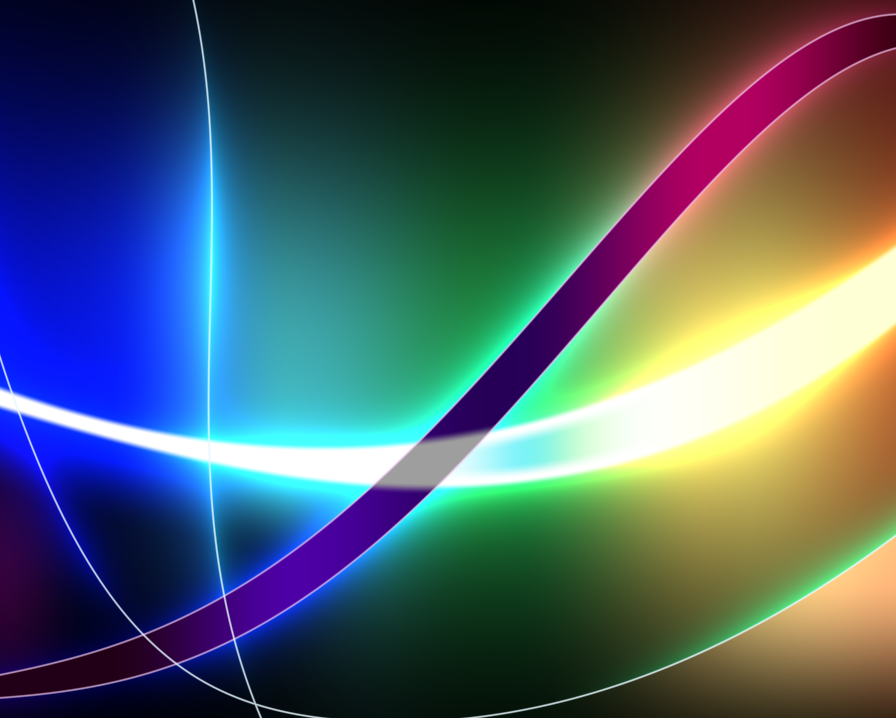
Write a Shadertoy shader that draws this background.

```glsl
// Glowing ribbons and thin curves over a dark blue-to-amber spectrum.

// Signed distance to the curve f = 0, in canvas heights.
float curveDistance(float f) {
    return f / max(length(vec2(dFdx(f), dFdy(f))), 1e-6) / iResolution.y;
}

// Five colours blended from left to right.
vec3 ramp(float x, vec3 a, vec3 b, vec3 c, vec3 d, vec3 e) {
    vec3 col = mix(a, b, smoothstep(0.12, 0.33, x));
    col = mix(col, c, smoothstep(0.33, 0.55, x));
    col = mix(col, d, smoothstep(0.57, 0.80, x));
    return mix(col, e, smoothstep(0.82, 1.05, x));
}

float bell(float x, float center, float width) {
    float k = (x - center) / width;
    return exp(-k * k);
}

float hairline(float d) {
    return 1.0 - smoothstep(0.0, 0.0012 + 1.0 / iResolution.y, abs(d));
}

float fill(float d) {
    return clamp(0.5 - d * iResolution.y, 0.0, 1.0);
}

void mainImage(out vec4 fragColor, in vec2 fragCoord) {
    vec2 uv = fragCoord / iResolution.xy;
    float x = uv.x, y = uv.y;

    // Edges of the light ribbon and of the dark ribbon
    float lightTop = curveDistance(y - (0.457 + x * (-0.45 + x * (0.59 + x * 0.057))));
    float lightLow = curveDistance(y - (0.435 + x * (-0.381 + x * (0.135 + x * 0.363))));
    float darkTop = curveDistance(y - (0.06 + x * (0.25 + x * (0.31 + x * (2.26 - 1.9 * x)))));
    float darkLow = curveDistance(y - (0.028 + x * (0.09 + x * (0.39 + x * (2.25 - 1.825 * x)))));
    float light = max(lightTop, -lightLow);
    float dark = max(darkTop, -darkLow);

    // Upright curve and the wide bowl
    float h = y - 0.5;
    float upright = curveDistance(x - (0.2333 + h * (0.0144 + h * (0.081 - 0.36 * h))));
    float left = max(0.44 - x, 0.0);
    float bowl = curveDistance(y + 0.006 - 0.83 * (x - 0.44) * (x - 0.44)
                               - 9.28 * left * left * left * left);

    // Spectrum, fading toward the top and bottom
    vec3 col = ramp(x, vec3(0.02, 0.06, 0.85), vec3(0.25, 0.66, 0.68),
                    vec3(0.13, 0.54, 0.25), vec3(0.88, 0.80, 0.40), vec3(0.66, 0.34, 0.17));
    col *= bell(y, 0.47, 0.32 + 0.3 * (x - 0.5) * (x - 0.5));
    float leftSide = 1.0 - smoothstep(0.25, 0.45, x);
    col *= mix(1.0, mix(0.13, 1.0, smoothstep(-0.12, 0.0, lightLow)), leftSide);
    col += vec3(0.2, 0.0, 0.14) * (1.0 - smoothstep(0.0, 0.1, x)) * bell(y, 0.2, 0.15);
    col += vec3(0.12, 0.0, 0.02) * smoothstep(0.65, 1.0, x) * smoothstep(0.6, 0.9, y);

    // Upright glow: broad blue on the left, narrow cyan on the right
    vec3 uprightGlow = upright < 0.0
        ? vec3(0.12, 0.42, 0.75) * exp(upright / 0.075)
        : vec3(0.08, 0.45, 0.60) * exp(-upright / 0.035);
    uprightGlow += vec3(0.0, 0.28, 0.30) * exp(-abs(upright) / 0.012);
    col += uprightGlow * (bell(y, 0.65, 0.2) + 0.5 * bell(y, 0.25, 0.13));

    // Bowl glow and the warm corner beneath it
    col += vec3(0.0, 0.02, 0.55) * exp(-abs(bowl) / 0.03)
         * (1.0 - smoothstep(0.08, 0.2, x)) * smoothstep(0.08, 0.25, y);
    float rightSide = smoothstep(0.6, 0.95, x);
    col += bowl > 0.0
        ? vec3(-0.1, 0.65, 0.38) * exp(-bowl / 0.025) * rightSide
        : vec3(0.60, 0.48, 0.36) * rightSide * smoothstep(-0.05, 0.2, y);

    // Halo around the dark ribbon
    vec3 darkHalo = ramp(x, vec3(0.0, 0.0, 0.25), vec3(0.0, 0.10, 0.85),
                         vec3(0.0, 0.60, 0.55), vec3(0.50, 0.12, 0.28), vec3(0.12, 0.0, 0.1));
    col += darkHalo * exp(-max(dark, 0.0) / 0.026);

    // Light ribbon with its coloured halo and tinted core
    vec3 lightHalo = ramp(x, vec3(0.0, 0.12, 0.9), vec3(0.05, 0.75, 0.95),
                          vec3(0.15, 0.80, 0.35), vec3(0.85, 0.80, 0.25), vec3(0.85, 0.38, 0.15));
    float outside = max(light, 0.0);
    col += lightHalo * (0.75 * exp(-outside / 0.035) + 0.5 * exp(-outside / 0.01));
    vec3 core = mix(vec3(1.0), vec3(1.0, 1.0, 0.84), smoothstep(0.68, 0.95, x));
    vec3 tint = mix(vec3(0.45, 0.95, 0.98), vec3(0.75, 1.0, 0.70), smoothstep(0.57, 0.68, x));
    core = mix(core, tint, bell(x, 0.6, 0.07) * smoothstep(0.004, 0.025, -light));
    col = mix(min(col, 1.0), core, 1.0 - smoothstep(-0.003, 0.007, light));

    // Dark ribbon, grey where it crosses the light one
    vec3 body = ramp(x, vec3(0.13, 0.0, 0.09), vec3(0.30, 0.0, 0.65),
                     vec3(0.15, 0.0, 0.34), vec3(0.70, 0.0, 0.38), vec3(0.17, 0.0, 0.03));
    body = mix(body, vec3(0.62), 1.0 - smoothstep(-0.004, 0.012, light));
    col = mix(col, body, fill(dark));

    // Fine pale lines
    float rims = max(hairline(darkTop), hairline(darkLow));
    col = mix(col, vec3(0.95, 0.80, 0.95), 0.7 * rims);
    col = mix(col, vec3(0.90, 0.97, 1.0), 0.85 * max(hairline(upright), hairline(bowl)));

    fragColor = vec4(clamp(col, 0.0, 1.0), 1.0);
}
```
